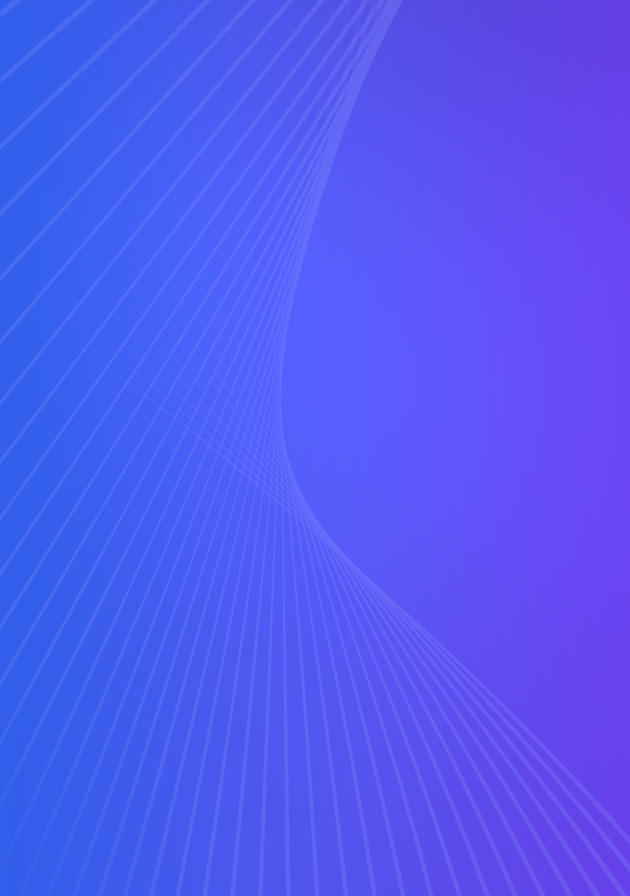
Write a Shadertoy shader that draws this background.

```glsl
// A blue to violet gradient with a soft central glow, crossed by a fan of
// fine lines. Each line's pivot, slope and bend are polynomials of its index,
// so the fan wraps around a curved edge with a narrow waist.

const float PAGE_WIDTH = 0.7057;   // page width when its height is 1
const float PIVOT_Y = 0.495;       // pivot height, measured from the top
const int FIRST_LINE = -11;
const int LAST_LINE = 29;
const float INDEX_SCALE = 28.0;
const float BEND_START = 3.0;      // lines below this index curve
const float LINE_OPACITY = 0.25;
const float MAX_INK = 0.30;        // limit where lines crowd together
const float THIN_WIDTH = 0.0013;   // line width at the waist of the fan
const float WIDTH_GROWTH = 0.0075; // added width per unit from the waist
const vec2 WAIST = vec2(0.318, 0.52);

const vec3 LEFT_BLUE = vec3(0.18, 0.37, 0.915);
const vec3 MIDDLE_BLUE = vec3(0.325, 0.333, 0.938);
const vec3 RIGHT_VIOLET = vec3(0.41, 0.26, 0.94);
const vec3 GLOW_COLOR = vec3(0.018, 0.038, 0.055);
const vec3 LINE_COLOR = vec3(0.53, 0.57, 1.0);

float softSpot(vec2 p, vec2 center, vec2 radius) {
    vec2 q = (p - center) / radius;
    return exp(-dot(q, q));
}

vec3 background(vec2 p) {
    float u = p.x / PAGE_WIDTH;
    vec3 color = mix(LEFT_BLUE, MIDDLE_BLUE, smoothstep(-0.12, 0.60, u));
    color = mix(color, RIGHT_VIOLET, smoothstep(0.45, 1.05, u));

    // Central glow with a weaker lobe toward the upper left
    color += GLOW_COLOR * softSpot(p, vec2(0.43, 0.43), vec2(0.30, 0.28));
    color += 0.5 * GLOW_COLOR * softSpot(p, vec2(0.22, 0.25), vec2(0.17, 0.22));

    // Shade at the upper right and lower right
    color *= 1.0 - 0.07 * softSpot(p, vec2(0.60, -0.04), vec2(0.32, 0.18));
    color *= 1.0 - 0.03 * softSpot(p, vec2(0.65, 1.0), vec2(0.28, 0.20));
    return color;
}

// Share of a pixel-wide window covered by a band of the given width
float bandCoverage(float dist, float width, float pixel) {
    float low = max(dist - 0.5 * pixel, -0.5 * width);
    float high = min(dist + 0.5 * pixel, 0.5 * width);
    return max(high - low, 0.0) / pixel;
}

// Lines that turn past the waist fade out above it
float lineFade(float index, vec2 p) {
    float above = max(WAIST.y - p.y, 0.0);
    float rate = mix(16.0, 4.0, smoothstep(-2.0, 9.0, index));
    float past = mix(exp(-above * rate), 1.0, smoothstep(5.0, 15.0, index));
    float lowerLeft = smoothstep(0.65, 1.0, p.y) * smoothstep(0.28, 0.0, p.x);
    return past * (1.0 - 0.75 * lowerLeft);
}

float lineFan(vec2 p, float pixel) {
    float width = THIN_WIDTH + WIDTH_GROWTH * distance(p, WAIST);
    float y = p.y - PIVOT_Y;
    float clearShare = 1.0;
    for (int i = FIRST_LINE; i <= LAST_LINE; i++) {
        float index = float(i);
        float q = index / INDEX_SCALE;
        float q2 = q * q;
        float q6 = q2 * q2 * q2;
        float bend = max(BEND_START - index, 0.0);
        float hump = (index - 13.5) / 4.0;

        // Position and slope of this line at the pivot height
        float pivotX = 0.3195 - 0.3675 * q2 - 0.546 * q6 - 0.00015 * bend * bend;
        float slope = 0.195 - 1.767 * q + 0.823 * q2 - 0.4915 * q6;
        slope += 0.0175 * bend + 0.033 * exp(-hump * hump);
        float curve = -0.0307 * bend;

        float offset = p.x - pivotX - (slope + curve * y) * y;
        float tangent = slope + 2.0 * curve * y;
        float dist = abs(offset) * inversesqrt(1.0 + tangent * tangent);
        float ink = bandCoverage(dist, width, pixel) * lineFade(index, p);
        clearShare *= 1.0 - LINE_OPACITY * ink;
    }
    return min(1.0 - clearShare, MAX_INK);
}

void mainImage(out vec4 fragColor, in vec2 fragCoord) {
    vec2 uv = fragCoord / iResolution.xy;
    vec2 p = vec2(uv.x * PAGE_WIDTH, 1.0 - uv.y);
    float pixel = 1.2 / iResolution.y;

    vec3 color = background(p);
    color = mix(color, LINE_COLOR, lineFan(p, pixel));
    fragColor = vec4(clamp(color, 0.0, 1.0), 1.0);
}
```
